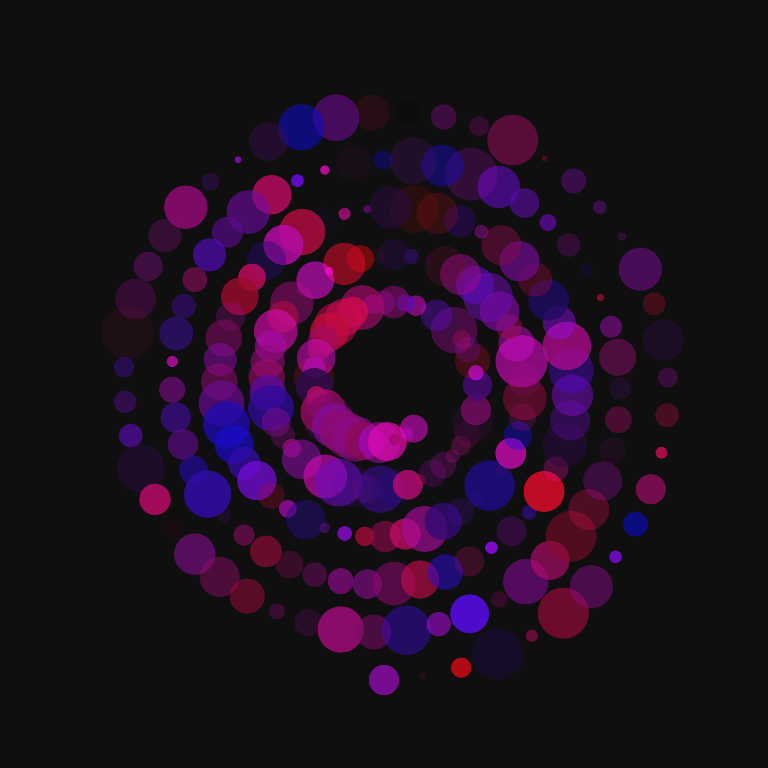
Write a WebGL 2 fragment shader that draws this background.

```glsl
#version 300 es
precision highp float;
// Draws a spiral of translucent red, violet and blue discs on near-black.

uniform vec2 u_resolution;
out vec4 fragColor;

const int DISC_COUNT = 242;
const float ANGLE_STEP = 0.1328;
const float OUTER_RADIUS = 0.3855;
const float RADIUS_STEP = 0.001325;
const float RADIUS_CURVE = 0.000000065;
const float MIN_DISC = 0.003;
const float MAX_DISC = 0.035;
const vec3 BACKGROUND = vec3(0.06);

// Four random values in 0..1 for one disc.
vec4 hash4(float n) {
    vec4 p = fract(n * vec4(0.1031, 0.1030, 0.0973, 0.1099));
    p += dot(p, p.wzxy + 33.33);
    return fract((p.xxyz + p.yzzw) * p.zywx);
}

// Point on a spiral that winds inward from the bottom, counterclockwise.
vec2 spiralPoint(float index) {
    float angle = index * ANGLE_STEP;
    float radius = OUTER_RADIUS - index * (RADIUS_STEP - index * RADIUS_CURVE);
    return radius * vec2(sin(angle), -cos(angle));
}

// Coverage of a disc with an edge one pixel wide.
float discMask(float dist, float radius, float pixel) {
    return 1.0 - smoothstep(-0.5 * pixel, 0.5 * pixel, dist - radius);
}

// Red and blue vary independently; green stays low.
vec3 discColor(float red, float blue) {
    return vec3(red, 0.04, blue);
}

// Pulls a style (size, opacity, red, blue) toward a mood inside a soft region.
vec4 applyMood(vec4 style, vec2 p, vec2 center, float spread, vec4 mood) {
    vec2 d = (p - center) / spread;
    return mix(style, mood, 0.85 * exp(-dot(d, d)));
}

// Random style of a disc, led by the moods of the regions around it.
vec4 discStyle(float index, vec2 p) {
    vec4 s = hash4(index + 17.0);
    // Large blue and violet regions on the left and right.
    s = applyMood(s, p, vec2(-0.215, -0.070), 0.080, vec4(0.85, 0.85, 0.12, 0.85));
    s = applyMood(s, p, vec2(-0.233, 0.190), 0.055, vec4(0.80, 0.60, 0.45, 0.70));
    s = applyMood(s, p, vec2(0.240, -0.015), 0.060, vec4(0.85, 0.65, 0.45, 0.75));
    s = applyMood(s, p, vec2(0.145, 0.125), 0.055, vec4(0.90, 0.65, 0.50, 0.70));
    // Magenta beside the core, red above and below it.
    s = applyMood(s, p, vec2(-0.170, 0.040), 0.055, vec4(0.75, 0.60, 0.75, 0.60));
    s = applyMood(s, p, vec2(-0.060, 0.080), 0.040, vec4(0.80, 0.65, 0.85, 0.25));
    s = applyMood(s, p, vec2(-0.050, -0.080), 0.045, vec4(0.80, 0.60, 0.70, 0.45));
    s = applyMood(s, p, vec2(0.012, -0.229), 0.055, vec4(0.75, 0.60, 0.80, 0.25));
    s = applyMood(s, p, vec2(0.235, -0.215), 0.050, vec4(0.95, 0.50, 0.70, 0.20));
    s = applyMood(s, p, vec2(-0.200, -0.255), 0.050, vec4(0.80, 0.45, 0.60, 0.30));
    // Sparse regions of small, faint discs.
    s = applyMood(s, p, vec2(0.300, 0.210), 0.050, vec4(0.08, 0.30, 0.35, 0.50));
    s = applyMood(s, p, vec2(0.365, -0.010), 0.060, vec4(0.18, 0.35, 0.40, 0.30));
    s = applyMood(s, p, vec2(-0.335, -0.040), 0.045, vec4(0.25, 0.45, 0.40, 0.70));
    s = applyMood(s, p, vec2(0.092, -0.086), 0.040, vec4(0.15, 0.35, 0.60, 0.50));
    s = applyMood(s, p, vec2(-0.107, -0.275), 0.050, vec4(0.15, 0.50, 0.60, 0.40));
    return s;
}

void main() {
    float pixel = 1.0 / min(u_resolution.x, u_resolution.y);
    vec2 p = (gl_FragCoord.xy - 0.5 * u_resolution) * pixel;
    vec3 color = BACKGROUND;

    // Blend from the outer end, so that inner discs lie on top.
    for (int i = 0; i < DISC_COUNT; i++) {
        float index = float(i);
        vec2 center = spiralPoint(index);
        float dist = distance(p, center);
        if (dist > MAX_DISC + pixel) continue;
        vec4 style = discStyle(index, center);
        float mask = discMask(dist, mix(MIN_DISC, MAX_DISC, style.x), pixel);
        float opacity = mix(0.05, 0.92, style.y);
        color = mix(color, discColor(style.z, style.w), mask * opacity);
    }

    fragColor = vec4(color, 1.0);
}
```
